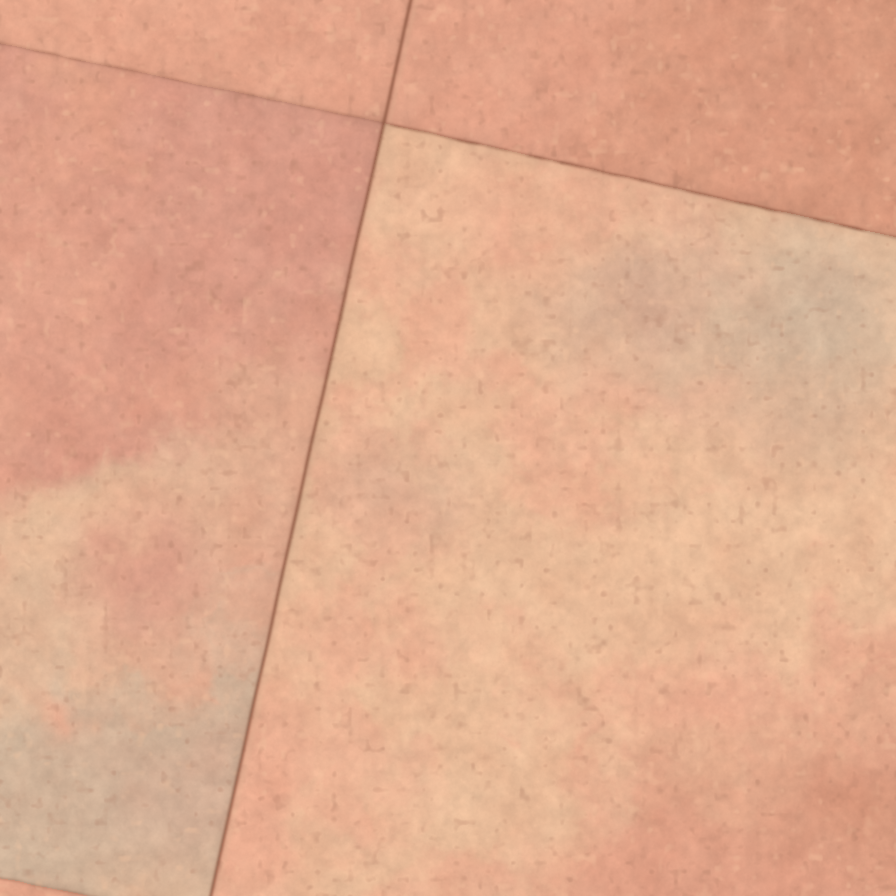
Reproduce this texture procedurally as a Shadertoy shader.

```glsl
// Weathered terracotta paving: large square slabs on a slightly turned grid.
// Each slab blends clay, sand and grey through warped soft stains, then
// mottling, fine grain, faint marks and thin worn joints are laid on top.

const vec2 CORNER = vec2(0.428, 0.863);   // where four slabs meet
const float SLAB = 0.912;                 // slab side
const float TILT = 0.220;                 // grid angle in radians

const vec3 SAND   = vec3(0.912, 0.732, 0.598);
const vec3 SALMON = vec3(0.915, 0.672, 0.562);
const vec3 CLAY   = vec3(0.882, 0.635, 0.532);
const vec3 RUST   = vec3(0.828, 0.585, 0.475);
const vec3 ROSE   = vec3(0.845, 0.602, 0.522);
const vec3 GREY   = vec3(0.815, 0.702, 0.602);
const vec3 JOINT  = vec3(0.550, 0.335, 0.250);

float hash(vec2 p) {
    vec3 q = fract(p.xyx * vec3(0.1031, 0.1030, 0.0973));
    q += dot(q, q.yzx + 33.33);
    return fract((q.x + q.y) * q.z);
}

float noise(vec2 p) {
    vec2 i = floor(p), f = fract(p);
    f = f * f * (3.0 - 2.0 * f);
    return mix(mix(hash(i), hash(i + vec2(1, 0)), f.x),
               mix(hash(i + vec2(0, 1)), hash(i + vec2(1, 1)), f.x), f.y);
}

// Layered noise, centred on zero
float fbm(vec2 p) {
    float sum = 0.0, gain = 0.5;
    for (int i = 0; i < 5; i++) {
        sum += gain * (noise(p) - 0.5);
        p = mat2(1.6, 1.2, -1.2, 1.6) * p + 17.3;
        gain *= 0.55;
    }
    return sum;
}

// Soft elliptical patch
float stain(vec2 p, vec2 centre, vec2 radius) {
    vec2 d = (p - centre) / radius;
    return exp(-dot(d, d));
}

// Sparse blurred marks from the peaks of fine noise
float marks(vec2 p, float scale) {
    float peak = noise(p * scale) * 0.75 + noise(p * scale * 1.7 + 5.0) * 0.25;
    return smoothstep(0.66, 1.0, peak);
}

vec3 upperSlab(vec2 p, float mottle) {
    vec3 c = mix(SALMON, CLAY, smoothstep(-0.15, 0.50, p.x + mottle * 0.5));
    return mix(c, RUST, 0.85 * smoothstep(0.55, 1.05, p.x + mottle * 0.5));
}

vec3 leftSlab(vec2 p, float mottle) {
    vec3 c = mix(CLAY, ROSE, smoothstep(-0.25, 0.15, mottle + 0.5 * (p.x - 0.12)));
    c = mix(c, SALMON, 0.45 * stain(p, vec2(0.02, 0.70), vec2(0.15, 0.18)));
    c = mix(c, ROSE, 0.8 * stain(p, vec2(0.12, 0.49), vec2(0.14, 0.06)));
    float below = 0.43 + 0.60 * p.x - p.y;
    vec3 worn = mix(mix(SAND, GREY, 0.35), CLAY, 0.60 * smoothstep(0.08, 0.28, p.x + mottle * 0.3));
    c = mix(c, worn, 0.95 * smoothstep(-0.05, 0.06, below + mottle * 0.25));
    c = mix(c, SAND, 0.7 * stain(p, vec2(0.10, 0.41), vec2(0.11, 0.035)));
    c = mix(c, ROSE, 0.8 * stain(p, vec2(0.19, 0.36), vec2(0.08, 0.055)));
    c = mix(c, GREY, 0.95 * smoothstep(0.32, 0.20, p.y + mottle * 0.3));
    c = mix(c, mix(GREY, ROSE, 0.4), 0.6 * stain(p, vec2(0.20, 0.12), vec2(0.09, 0.06)));
    c = mix(c, SAND, 0.6 * stain(p, vec2(0.18, 0.0), vec2(0.08, 0.06)));
    return mix(c, SALMON, 0.75 * stain(p, vec2(0.07, 0.20), vec2(0.035, 0.035)));
}

vec3 rightSlab(vec2 p, float mottle) {
    vec3 c = mix(SAND, mix(SAND, SALMON, 0.65), smoothstep(-0.08, 0.20, mottle));
    c = mix(c, mix(GREY, CLAY, 0.3), 0.5 * stain(p, vec2(0.42, 0.44), vec2(0.09, 0.06)));
    c = mix(c, SALMON, 0.7 * stain(p, vec2(0.56, 0.76), vec2(0.10, 0.08)));
    c = mix(c, SALMON, 0.75 * stain(p, vec2(0.73, 0.56), vec2(0.15, 0.04)));
    c = mix(c, GREY, 0.95 * stain(p, vec2(0.90, 0.64), vec2(0.15, 0.12)));
    c = mix(c, mix(GREY, ROSE, 0.35), 0.8 * stain(p, vec2(0.70, 0.66), vec2(0.09, 0.06)));
    c = mix(c, SALMON, 0.9 * stain(p, vec2(0.27, 0.08), vec2(0.08, 0.15)));
    c = mix(c, SALMON, 0.7 * stain(p, vec2(0.78, 0.23), vec2(0.09, 0.07)));
    float low = 0.10 + 0.35 * (p.x - 0.70) - p.y + mottle * 0.2;
    c = mix(c, CLAY, smoothstep(-0.10, 0.08, low) * smoothstep(0.48, 0.75, p.x));
    return mix(c, RUST, 0.75 * stain(p, vec2(1.0, 0.08), vec2(0.20, 0.09)));
}

// Soft line profile, never narrower than a pixel
float groove(float dist, float width, float pixel) {
    float d = dist / max(width, pixel);
    return exp(-d * d);
}

void mainImage(out vec4 fragColor, in vec2 fragCoord) {
    vec2 uv = fragCoord / iResolution.xy;
    float pixel = 1.0 / iResolution.y;

    // Slab grid, with the left row settled slightly
    vec2 r = uv - CORNER;
    vec2 g = vec2(r.x * cos(TILT) - r.y * sin(TILT), r.x * sin(TILT) + r.y * cos(TILT));
    g.y -= 0.016 * min(g.x, 0.0);
    g += 0.0012 * vec2(noise(uv * 14.0) - 0.5, noise(uv * 50.0 + 9.0) - 0.5);
    vec2 joint = g - SLAB * round(g / SLAB);

    // Stained surface with ragged patch edges
    vec2 warp = vec2(fbm(uv * 12.0 + 3.0), fbm(uv * 12.0 + 41.0));
    vec2 p = uv + 0.11 * warp;
    float mottle = fbm(uv * 8.0 + 11.0 + warp);
    vec3 lower = g.x < 0.0 ? leftSlab(p, mottle) : rightSlab(p, mottle);
    vec3 col = g.y > 0.0 || g.y < -SLAB ? upperSlab(p, mottle) : lower;

    // Tint mottling, grain, dark pits and pale chips
    float tint = fbm(uv * 26.0 + 23.0);
    col *= 1.0 + tint * vec3(0.04, 0.09, 0.10);
    col *= 1.0 + 0.08 * fbm(uv * 45.0) + 0.09 * fbm(uv * 110.0 + 5.0);
    col = mix(col, RUST * 0.82, 0.32 * marks(uv + 3.0, 110.0));
    col = mix(col, SAND * 1.06, 0.36 * marks(uv + 8.0, 95.0));

    // Joints: pale lip, soft shade, dark core; fainter left of the corner
    float side = smoothstep(-0.02, 0.02, g.x);
    float wear = mix(0.35, 1.0, noise(uv * 70.0));
    col = mix(col, SAND, 0.20 * groove(joint.x - 0.006, 0.003, pixel));
    col = mix(col, SAND, 0.25 * side * groove(joint.y + 0.006, 0.003, pixel));
    col *= 1.0 - 0.08 * exp(-abs(joint.x) / 0.005) - 0.06 * exp(-abs(joint.y) / 0.006);
    col = mix(col, JOINT, wear * mix(0.30, 0.62, side) * groove(joint.y, 0.0022, pixel));
    col = mix(col, JOINT, 0.62 * groove(joint.x, 0.0024, pixel));

    fragColor = vec4(col, 1.0);
}
```
